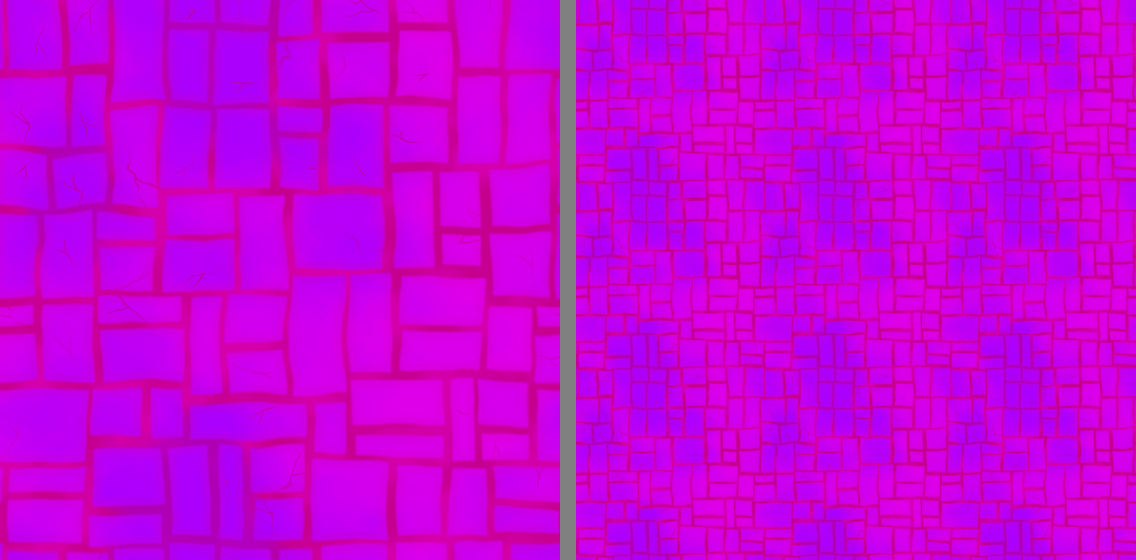
Left: one tile. Right: repeated 3 by 3.
Write a WebGL 2 fragment shader that draws this texture map.

```glsl
#version 300 es
precision highp float;
// Seamless paving of irregular magenta and violet stones with soft crimson joints and fine cracks.

#define CELLS 6.0          // layout cells per side, must be even
#define JITTER 0.62        // wander of the walls, in cells
#define GAP_MIN 0.020      // narrowest half joint, in cells
#define GAP_MAX 0.066      // widest half joint, in cells
#define SOFTNESS 0.020     // blur of the stone edges, in cells
#define CRACK_SHARE 0.42   // share of stones with a crack
#define CRACK_WIDTH 0.017  // in cells
#define VIOLET vec3(0.67, 0.0, 0.99)
#define MAGENTA vec3(0.85, 0.0, 0.92)
#define JOINT_LIGHT vec3(0.83, 0.0, 0.67)
#define JOINT_DARK vec3(0.77, 0.0, 0.56)
#define JOINT_SHADE vec3(0.65, 0.0, 0.77)

uniform vec2 u_resolution;
out vec4 outColor;

float hash(vec2 p) {
  return fract(sin(dot(p, vec2(127.1, 311.7))) * 43758.5453);
}

vec2 wrapCell(vec2 v, float period) {
  return floor(mod(v + 0.5, period));
}

// Value noise with a whole number of lattice cells per canvas.
float noise(vec2 uv, float period) {
  vec2 p = uv * period, i = floor(p), f = fract(p);
  f = f * f * (3.0 - 2.0 * f);
  vec2 e = vec2(1.0, 0.0), a = wrapCell(i, period), b = wrapCell(i + 1.0, period);
  a += period * 1.7;
  b += period * 1.7;
  return mix(mix(hash(a), hash(vec2(b.x, a.y)), f.x),
             mix(hash(vec2(a.x, b.y)), hash(b), f.x), f.y);
}

float fbm(vec2 uv, float period) {
  float sum = 0.0, weight = 0.55;
  for (int i = 0; i < 4; i++) {
    sum += weight * noise(uv, period);
    period *= 2.0;
    weight *= 0.45;
  }
  return sum;
}

float wall(vec2 v) {
  return (hash(wrapCell(v, CELLS) + 3.3) - 0.5) * JITTER;
}

// Walls through the lattice points alternate in direction, so cells interlock.
vec4 cellBox(vec2 id) {
  vec2 a = id, b = id + 1.0, c = id + vec2(1, 0), d = id + vec2(0, 1);
  bool even = mod(id.x + id.y + 0.5, 2.0) < 1.0;
  vec4 offset = even ? vec4(wall(a), wall(c), wall(b), wall(d))
                     : vec4(wall(d), wall(a), wall(c), wall(b));
  return vec4(a, b) + offset;
}

// Finds the box of the stone around p, and a seed for it.
vec4 findStone(vec2 p, out vec2 seed) {
  vec4 box = vec4(floor(p), floor(p) + 1.0);
  seed = vec2(0.0);
  for (int k = 0; k < 9; k++) {
    vec2 id = floor(p) + vec2(k % 3, k / 3) - 1.0;
    vec4 test = cellBox(id);
    if (all(greaterThanEqual(p, test.xy)) && all(lessThan(p, test.zw))) {
      box = test;
      seed = wrapCell(id, CELLS) + 11.0;
    }
  }
  for (int k = 0; k < 2; k++) {  // split the large ones
    vec2 size = box.zw - box.xy;
    if (size.x * size.y < mix(0.4, 1.1, hash(seed + 0.37))) break;
    int axis = size.x * mix(0.75, 1.35, hash(seed + 0.71)) > size.y ? 0 : 1;
    float cut = box[axis] + size[axis] * mix(0.34, 0.66, hash(seed + 0.13));
    bool beyond = p[axis] > cut;
    if (beyond) box[axis] = cut; else box[axis + 2] = cut;
    seed += beyond ? vec2(17.0, 5.0) : vec2(7.0, 29.0);
  }
  return box;
}

vec2 turn(vec2 p, float angle) {
  float c = cos(angle), s = sin(angle);
  return vec2(c * p.x - s * p.y, s * p.x + c * p.y);
}

float segment(vec2 p, vec2 a, vec2 b) {
  vec2 d = b - a;
  return length(p - a - d * clamp(dot(p - a, d) / dot(d, d), 0.0, 1.0));
}

// A forked, wobbling, tapering line.
float crack(vec2 q, vec2 size, vec2 seed, vec2 uv) {
  q -= (vec2(hash(seed + 0.21), hash(seed + 0.43)) - 0.5) * size * 0.6;
  q = turn(q, 6.2832 * hash(seed + 0.57));
  q.y += (noise(uv, 40.0) - 0.5) * 0.11 + (noise(uv, 96.0) - 0.5) * 0.03;
  float reach = mix(0.12, 0.32, hash(seed + 0.83));
  float d = segment(q, vec2(-reach, 0.0), vec2(reach, 0.0));
  d = min(d, segment(q, vec2(0.0), reach * vec2(0.65, 0.6)));
  float width = CRACK_WIDTH * (1.0 - 0.6 * min(abs(q.x) / reach, 1.0));
  float strength = step(hash(seed + 0.91), CRACK_SHARE) * mix(0.3, 0.9, hash(seed + 0.65));
  return strength * (1.0 - smoothstep(0.2 * width, width, d)) * smoothstep(0.15, 0.5, noise(uv, 32.0));
}

void main() {
  vec2 uv = gl_FragCoord.xy / u_resolution;
  vec2 warp = vec2(noise(uv, 10.0), noise(uv, 11.0)) - 0.5;
  vec2 ripple = vec2(noise(uv, 28.0), noise(uv, 30.0)) - 0.5;
  vec2 p = (uv + 0.012 * warp + 0.004 * ripple) * CELLS;

  // Stone outline, slightly turned and inset by a different gap on each side
  vec2 seed;
  vec4 box = findStone(p, seed);
  vec4 gaps = mix(vec4(GAP_MIN), vec4(GAP_MAX), vec4(hash(seed + 0.1), hash(seed + 0.2), hash(seed + 0.3), hash(seed + 0.4)));
  box += gaps * vec4(1, 1, -1, -1);
  vec2 size = box.zw - box.xy;
  vec2 q = turn(p - 0.5 * (box.xy + box.zw), 0.06 * (hash(seed + 0.5) - 0.5));
  vec2 edge = abs(q) - 0.5 * size + 0.025;
  float dist = length(max(edge, 0.0)) + min(max(edge.x, edge.y), 0.0) - 0.025;

  // Broad clouds of colour, a tone per stone and a faint slope across it
  float cloud = smoothstep(0.22, 0.76, fbm(uv + 0.37, 4.0));
  float slope = dot(q / size, vec2(hash(seed + 0.6), hash(seed + 0.7)) - 0.3);
  float tone = cloud + 0.30 * (hash(seed + 0.8) - 0.45) + 0.22 * slope;
  tone += 0.08 * (noise(uv, 64.0) - 0.5);
  vec3 stone = mix(VIOLET, MAGENTA, clamp(tone, 0.0, 1.1));
  stone = mix(stone, JOINT_LIGHT, 0.22 * smoothstep(-0.13, 0.0, dist));
  stone = mix(stone, JOINT_DARK, 0.8 * crack(q, size, seed, uv));

  // Joints, shaded where the clouds are violet
  vec3 joint = mix(JOINT_DARK, JOINT_LIGHT, smoothstep(0.25, 0.7, fbm(uv, 14.0)));
  joint = mix(joint, JOINT_SHADE, 0.7 * (1.0 - smoothstep(0.0, 0.3, cloud)));

  outColor = vec4(mix(stone, joint, smoothstep(-SOFTNESS, SOFTNESS, dist)), 1.0);
}
```
